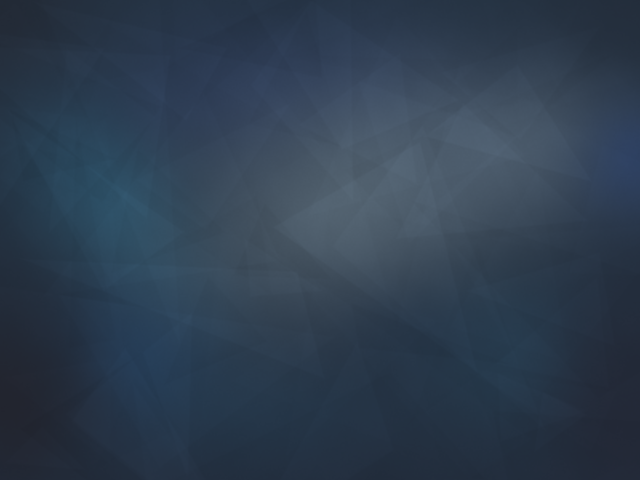
Write a Shadertoy shader that draws this background.

```glsl
#define SHARD_COUNT 90
#define SHARD_STRENGTH 0.045
#define SHARD_FADE 7.0
#define EDGE_SOFTNESS 0.003
#define WARP_AMOUNT 0.045
#define CLOUD_STRENGTH 0.07
#define GRAIN_STRENGTH 0.018

const float ASPECT = 4.0 / 3.0;

float hash(vec2 p) {
    vec3 q = fract(p.xyx * 0.1031);
    q += dot(q, q.yzx + 33.33);
    return fract((q.x + q.y) * q.z);
}

float valueNoise(vec2 p) {
    vec2 cell = floor(p), f = fract(p);
    f = f * f * (3.0 - 2.0 * f);
    float low = mix(hash(cell), hash(cell + vec2(1, 0)), f.x);
    float high = mix(hash(cell + vec2(0, 1)), hash(cell + vec2(1, 1)), f.x);
    return mix(low, high, f.y);
}

float fbm(vec2 p) {
    float sum = 0.0, weight = 0.5;
    for (int i = 0; i < 4; i++) {
        sum += weight * valueNoise(p);
        p = mat2(1.6, 1.2, -1.2, 1.6) * p + 7.3;
        weight *= 0.5;
    }
    return sum;
}

// Blends a tilted elliptical glow over the colour
void glow(inout vec3 color, vec2 p, vec2 center, vec2 radius, float tilt, vec3 tint, float strength) {
    float c = cos(tilt), s = sin(tilt);
    vec2 q = mat2(c, -s, s, c) * (p - center) / radius;
    color = mix(color, tint, strength * exp(-dot(q, q)));
}

vec3 backdrop(vec2 p) {
    vec3 color = mix(vec3(0.135, 0.175, 0.235), vec3(0.14, 0.195, 0.255), p.y);

    // Blue and teal washes
    glow(color, p, vec2(0.62, 0.80), vec2(0.42, 0.17), 0.0, vec3(0.18, 0.24, 0.36), 0.8);
    glow(color, p, vec2(0.24, 0.56), vec2(0.28, 0.14), -0.9, vec3(0.16, 0.31, 0.40), 0.85);
    glow(color, p, vec2(0.29, 0.26), vec2(0.17, 0.14), 0.0, vec3(0.13, 0.24, 0.36), 0.75);
    glow(color, p, vec2(0.55, 0.15), vec2(0.28, 0.13), 0.0, vec3(0.14, 0.23, 0.31), 0.5);
    glow(color, p, vec2(1.04, 0.27), vec2(0.18, 0.17), 0.0, vec3(0.15, 0.26, 0.34), 0.55);

    // Grey light across the centre and right
    glow(color, p, vec2(0.74, 0.59), vec2(0.36, 0.22), 0.35, vec3(0.32, 0.38, 0.43), 0.95);
    glow(color, p, vec2(1.07, 0.69), vec2(0.26, 0.15), 0.2, vec3(0.30, 0.36, 0.42), 0.75);
    glow(color, p, vec2(1.33, 0.67), vec2(0.12, 0.12), 0.0, vec3(0.18, 0.26, 0.41), 0.75);

    // Dark pockets and corners
    glow(color, p, vec2(0.87, 0.29), vec2(0.16, 0.09), 0.0, vec3(0.14, 0.20, 0.27), 0.55);
    glow(color, p, vec2(0.02, 0.17), vec2(0.17, 0.20), 0.0, vec3(0.13, 0.135, 0.17), 0.85);
    glow(color, p, vec2(1.31, 0.14), vec2(0.14, 0.25), 0.0, vec3(0.14, 0.155, 0.21), 0.7);
    glow(color, p, vec2(0.00, 0.97), vec2(0.18, 0.20), 0.0, vec3(0.13, 0.15, 0.19), 0.75);
    glow(color, p, vec2(1.33, 1.00), vec2(0.22, 0.18), 0.0, vec3(0.13, 0.16, 0.21), 0.6);
    return color;
}

// Overlapping translucent triangles, strongest along their rims
float shards(vec2 p) {
    float light = 0.0;
    for (int i = 0; i < SHARD_COUNT; i++) {
        float id = float(i) + 1.0;
        vec2 center = vec2(hash(vec2(id, 1.7)) * ASPECT, hash(vec2(id, 5.3)));
        float size = mix(0.03, 0.13, hash(vec2(id, 9.1)));
        float turn = 6.2832 * hash(vec2(id, 13.9));
        float dist = -1.0;
        for (int side = 0; side < 3; side++) {
            float k = float(side);
            float angle = turn + 2.0944 * k + 0.9 * (hash(vec2(id, 20.0 + k)) - 0.5);
            dist = max(dist, dot(p - center, vec2(cos(angle), sin(angle))) - size);
        }
        float inside = 1.0 - smoothstep(-EDGE_SOFTNESS, EDGE_SOFTNESS, dist);
        float tone = 2.0 * hash(vec2(id, 31.7)) - 0.9;
        light += tone * inside * exp(SHARD_FADE * min(dist, 0.0));
    }
    return light;
}

void mainImage(out vec4 fragColor, in vec2 fragCoord) {
    vec2 p = fragCoord / iResolution.xy * vec2(ASPECT, 1.0);

    // Uneven painted washes
    vec2 warp = vec2(fbm(p * 5.0), fbm(p * 5.0 + 19.0)) - 0.47;
    vec3 color = backdrop(p + WARP_AMOUNT * warp);

    // Facets, clouds and fine grain
    float light = 1.0 + SHARD_STRENGTH * shards(p);
    light += CLOUD_STRENGTH * (fbm(p * 9.0 + 41.0) - 0.47);
    light += GRAIN_STRENGTH * (valueNoise(p * 300.0) - 0.5);
    fragColor = vec4(clamp(color * light, 0.0, 1.0), 1.0);
}
```
